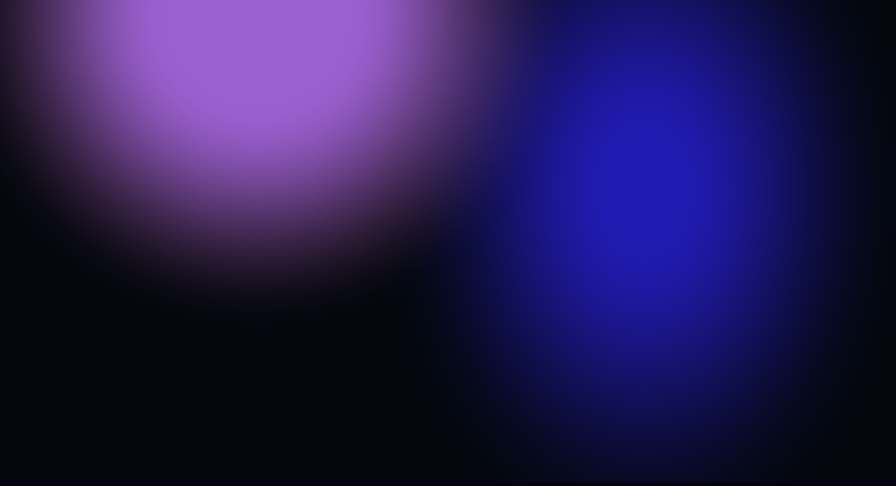
A Shadertoy shader for this background:

```glsl
// Two soft glows on a near-black ground: a round violet one at the upper left
// and a tall blue ellipse at the right. Each is a smooth falloff of an
// elliptical distance, measured in canvas heights, and the two are screened.

#define VIOLET_CENTER vec2(0.53, 0.97)
#define VIOLET_RADII  vec2(0.65, 0.65)
#define VIOLET_CORE   0.28
#define BLUE_CENTER   vec2(1.325, 0.61)
#define BLUE_RADII    vec2(0.55, 0.77)
#define BLUE_CORE     0.08

const vec3 GROUND = vec3(0.014, 0.028, 0.055);
const vec3 VIOLET = vec3(0.605, 0.375, 0.815);
const vec3 BLUE   = vec3(0.130, 0.105, 0.705);
const vec3 EDGE   = vec3(0.020, 0.005, 0.065);

// 1 inside the core fraction of the ellipse, fading to 0 at its rim
float glow(vec2 p, vec2 center, vec2 radii, float core) {
    return 1.0 - smoothstep(core, 1.0, length((p - center) / radii));
}

// Lightens without clipping
vec3 screenBlend(vec3 a, vec3 b) {
    return 1.0 - (1.0 - a) * (1.0 - b);
}

void mainImage(out vec4 fragColor, in vec2 fragCoord) {
    vec2 p = fragCoord / iResolution.y;

    float violet = glow(p, VIOLET_CENTER, VIOLET_RADII, VIOLET_CORE);
    float blue = glow(p, BLUE_CENTER, BLUE_RADII, BLUE_CORE);

    // The ground recedes under each glow; the violet rim leans warm
    vec3 color = GROUND * (1.0 - violet) * (1.0 - blue);
    vec3 violetLight = VIOLET * pow(vec3(violet), vec3(0.92, 1.0, 1.05));
    color = screenBlend(color, screenBlend(violetLight, BLUE * blue));

    // Thin dim line along the bottom
    float bottom = 1.0 - smoothstep(0.006, 0.012, p.y);
    color = mix(color, EDGE, 0.7 * bottom);

    fragColor = vec4(color, 1.0);
}
```
